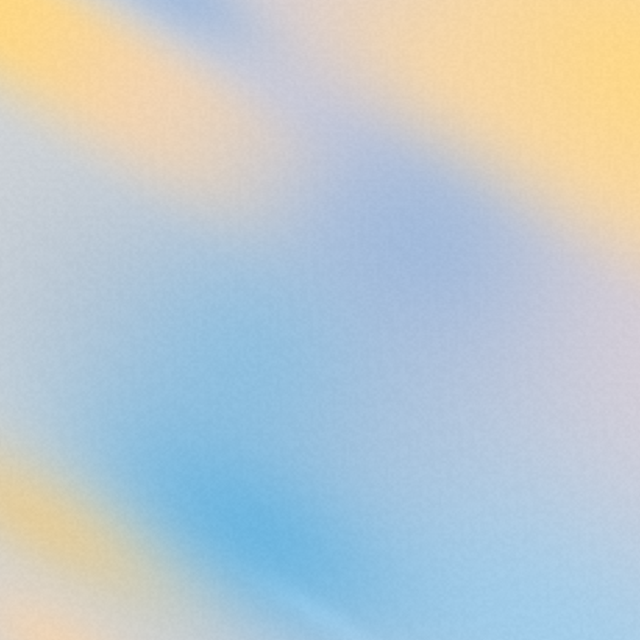
This background is drawn by a Shadertoy shader. Its source:

```glsl
float hash(vec2 p) {
    return fract(sin(dot(p, vec2(127.1, 311.7))) * 43758.5453);
}

float valueNoise(vec2 p) {
    vec2 cell = floor(p);
    vec2 f = fract(p);
    f = f * f * (3.0 - 2.0 * f);
    float low = mix(hash(cell), hash(cell + vec2(1, 0)), f.x);
    float high = mix(hash(cell + vec2(0, 1)), hash(cell + vec2(1, 1)), f.x);
    return mix(low, high, f.y);
}

// x runs down the diagonal streaks, y runs across them
vec2 streakSpace(vec2 p) {
    return vec2(dot(p, vec2(0.85, -0.53)), dot(p, vec2(0.53, 0.85)));
}

float glow(vec2 p, vec2 center, vec2 radius) {
    vec2 d = streakSpace(p - center) / radius;
    return exp(-dot(d, d));
}

void mainImage(out vec4 fragColor, in vec2 fragCoord) {
    vec2 uv = fragCoord / iResolution.xy;
    vec2 s = streakSpace(uv);

    vec3 lavender = vec3(0.85, 0.81, 0.84);
    vec3 silver = vec3(0.82, 0.83, 0.84);
    vec3 slate = vec3(0.73, 0.76, 0.80);
    vec3 periwinkle = vec3(0.63, 0.73, 0.86);
    vec3 paleSky = vec3(0.64, 0.81, 0.92);
    vec3 sky = vec3(0.54, 0.75, 0.88);
    vec3 azure = vec3(0.41, 0.71, 0.88);
    vec3 peach = vec3(0.95, 0.83, 0.69);
    vec3 gold = vec3(0.995, 0.845, 0.52);

    // Neutral ground
    vec3 color = mix(silver, lavender, smoothstep(0.1, 0.6, uv.x));
    color = mix(color, slate, 0.65 * glow(uv, vec2(0.20, 0.51), vec2(0.24, 0.18)));

    // Blue masses
    color = mix(color, paleSky, glow(uv, vec2(0.80, 0.04), vec2(0.60, 0.25)));
    color = mix(color, vec3(0.66, 0.76, 0.86), 0.85 * glow(uv, vec2(0.46, 0.37), vec2(0.34, 0.25)));
    color = mix(color, periwinkle, 0.95 * glow(uv, vec2(0.65, 0.62), vec2(0.24, 0.22)));
    color = mix(color, sky, 0.75 * glow(uv, vec2(0.38, 0.43), vec2(0.18, 0.17)));
    color = mix(color, azure, 0.90 * glow(uv, vec2(0.39, 0.17), vec2(0.28, 0.13)));
    color = mix(color, periwinkle, 0.90 * glow(uv, vec2(0.27, 1.02), vec2(0.17, 0.06)));

    // Upper left streak, fading from gold to peach
    float band = smoothstep(0.67, 0.81, s.y) * (1.0 - smoothstep(0.87, 0.97, s.y));
    band *= 1.0 - smoothstep(-0.32, 0.12, s.x);
    color = mix(color, mix(gold, peach, smoothstep(-0.55, -0.22, s.x)), band);

    // Upper right warm field
    float field = smoothstep(0.95, 1.14, s.y) * smoothstep(-0.28, 0.16, s.x);
    color = mix(color, vec3(0.96, 0.84, 0.67), field);
    color = mix(color, gold, 0.9 * glow(uv, vec2(1.02, 0.89), vec2(0.25, 0.18)));

    // Lower left streaks
    color = mix(color, vec3(0.92, 0.80, 0.56), 0.80 * glow(uv, vec2(0.06, 0.19), vec2(0.23, 0.075)));
    color = mix(color, peach, 0.85 * glow(uv, vec2(0.09, -0.01), vec2(0.15, 0.07)));

    // Faint light ridge near the bottom
    color += 0.035 * glow(uv, vec2(0.50, 0.04), vec2(0.12, 0.018));

    // Fine grain
    float grain = valueNoise(uv * 230.0) + 0.5 * valueNoise(uv * 410.0 + 17.0) - 0.75;
    fragColor = vec4(color + 0.022 * grain, 1.0);
}
```
